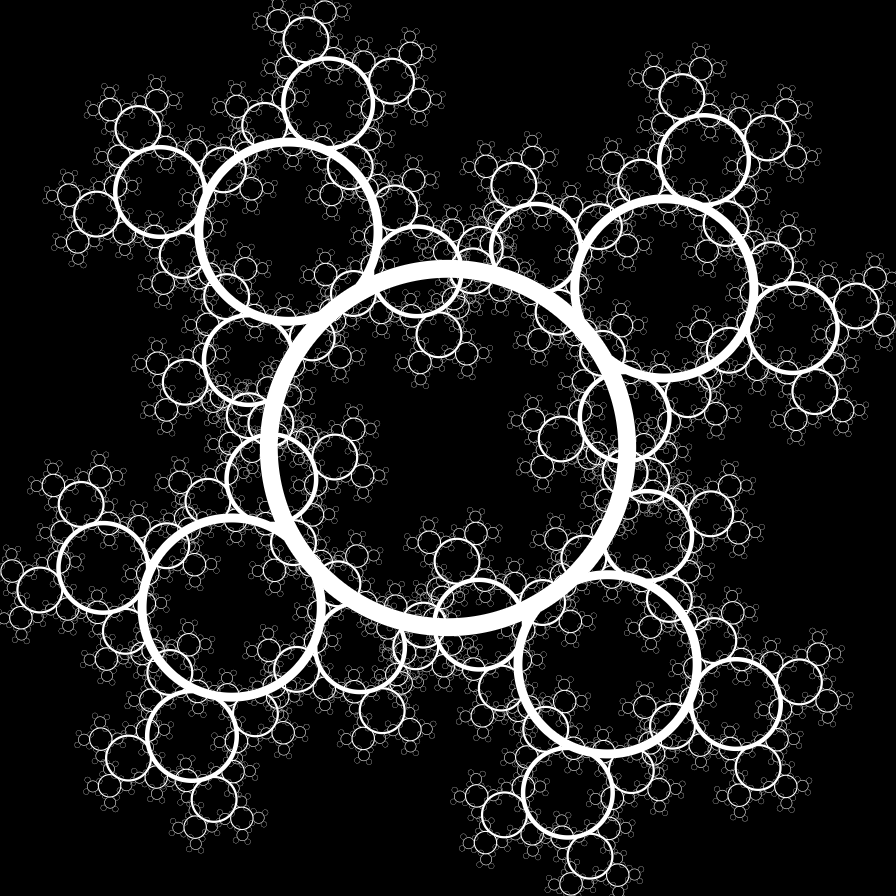
This pattern is drawn by a Shadertoy shader. Its source:

```glsl
const float ROOT_RADIUS = 0.2;    // first ring, in canvas units
const float LINE_WIDTH  = 0.1;    // stroke width relative to ring radius
const float CHILD_SCALE = 0.5;    // each generation is half as large
const float CHILD_REACH = 1.5;    // parent to child distance, in parent radii
const float TREE_REACH  = 3.05;   // bound on a whole branch, in its radii
const float TURN        = 0.6355; // rotation added per generation
const float QUARTER     = 1.5707963;
const int   CHILDREN    = 4;
const int   LAST_LEVEL  = 6;
const int   MAX_STEPS   = 12000;

const vec3 BACKGROUND = vec3(0.0);
const vec3 LINE_COLOR = vec3(1.0);

// Share of a pixel covered by a ring, so hairlines fade instead of thickening
float ringCoverage(float dist, float radius, float pixel) {
    float edge = dist - radius;
    float halfWidth = 0.5 * LINE_WIDTH * radius;
    return clamp((edge + halfWidth) / pixel + 0.5, 0.0, 1.0)
         - clamp((edge - halfWidth) / pixel + 0.5, 0.0, 1.0);
}

// Depth-first walk of the ring tree, skipping branches out of reach
float ringTree(vec2 p, float pixel) {
    vec2 center[LAST_LEVEL + 1];
    int nextChild[LAST_LEVEL + 1];
    center[0] = vec2(0.0);
    nextChild[0] = 0;

    int level = 0;
    float radius = ROOT_RADIUS;
    float ink = 0.0;

    for (int i = 0; i < MAX_STEPS; i++) {
        float dist = length(p - center[level]);
        int child = nextChild[level];
        if (child == 0) ink = max(ink, ringCoverage(dist, radius, pixel));

        bool inReach = dist < TREE_REACH * radius + pixel;
        if (level < LAST_LEVEL && child < CHILDREN && inReach) {
            // Descend to the next child
            float angle = TURN * float(level + 1) + QUARTER * float(child);
            vec2 direction = vec2(cos(angle), sin(angle));
            nextChild[level] = child + 1;
            center[level + 1] = center[level] + CHILD_REACH * radius * direction;
            level++;
            nextChild[level] = 0;
            radius *= CHILD_SCALE;
        } else {
            // Return to the parent
            if (level == 0) break;
            level--;
            radius /= CHILD_SCALE;
        }
    }
    return ink;
}

void mainImage(out vec4 fragColor, in vec2 fragCoord) {
    float pixel = 1.0 / min(iResolution.x, iResolution.y);
    vec2 p = (fragCoord - 0.5 * iResolution.xy) * pixel;
    fragColor = vec4(mix(BACKGROUND, LINE_COLOR, ringTree(p, pixel)), 1.0);
}
```
